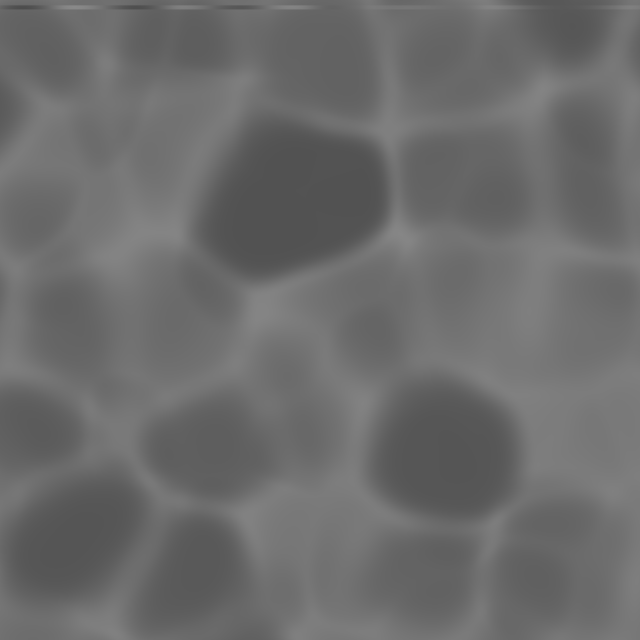
Reproduce this texture procedurally as a Shadertoy shader.

```glsl
const float COARSE_SCALE = 5.0;   // large cells across the canvas
const float FINE_SCALE = 8.0;     // faint small cells across the canvas
const float COARSE_BLEND = 4.2;   // higher gives sharper cell walls
const float FINE_BLEND = 3.6;
const float SIZE_SPREAD = 0.16;   // extra reach of dark cells
const float WALL_GRAY = 0.503;
const float COARSE_DEPTH = 0.185;
const float FINE_DEPTH = 0.07;
const float GLOW = 0.024;
const float WARP = 0.018;
const float LINE_HEIGHT = 0.9885; // thin streak near the top
const float LINE_HALF = 0.0032;
const float LINE_CONTRAST = 0.1;

vec3 hash3(vec2 p) {
    vec3 q = fract(vec3(p.xyx) * vec3(0.1031, 0.1030, 0.0973));
    q += dot(q, q.yxz + 33.33);
    return fract((q.xxy + q.yzz) * q.zyx);
}

// Soft cellular noise: 0 on walls and junctions, up to 1 inside dark cells
float softCells(vec2 p, float blend, float seed) {
    vec2 home = floor(p);
    float total = 0.0;
    float weights[25];
    float darkness[25];
    for (int i = 0; i < 25; i++) {
        vec2 cell = home + vec2(i % 5 - 2, i / 5 - 2);
        vec3 rnd = hash3(cell + seed);
        vec2 toSite = cell + 0.1 + 0.8 * rnd.xy - p;
        float reach = SIZE_SPREAD * rnd.z;
        weights[i] = exp(-blend * (dot(toSite, toSite) - reach));
        darkness[i] = mix(0.08, 1.0, pow(rnd.z, 1.3));
        total += weights[i];
    }
    float shade = 0.0;
    for (int i = 0; i < 25; i++) {
        shade += darkness[i] * smoothstep(0.3, 0.93, weights[i] / total);
    }
    return shade;
}

// Gentle layered sines for bending and uneven light
float waves(vec2 p) {
    return 0.5 * sin(p.x * 11.0 + 2.0 * sin(p.y * 7.0))
         + 0.5 * sin(p.y * 13.0 + 2.0 * sin(p.x * 9.0 + 1.3));
}

// Dashes along the streak, strongest on the left
float streak(float x) {
    float dashes = sin(x * 37.0 - 2.88);
    return mix(dashes, 0.25 + 0.2 * dashes, smoothstep(0.47, 0.55, x));
}

void mainImage(out vec4 fragColor, in vec2 fragCoord) {
    vec2 uv = fragCoord / iResolution.y;
    vec2 bent = uv + WARP * vec2(waves(uv + 3.1), waves(uv.yx + 7.7));

    // Deep blurred cells with faint blotches between them
    float coarse = softCells(bent * COARSE_SCALE, COARSE_BLEND, 17.0);
    float fine = softCells(bent * FINE_SCALE, FINE_BLEND, 53.0);
    float lightArea = 1.0 - clamp(coarse, 0.0, 1.0);
    float gray = WALL_GRAY - COARSE_DEPTH * coarse;
    gray -= FINE_DEPTH * fine * lightArea;
    gray += GLOW * waves(uv * 1.6 + 0.4) * lightArea;

    // Thin horizontal streak
    float edge = 1.0 / iResolution.y;
    float offset = abs(uv.y - LINE_HEIGHT);
    float line = 1.0 - smoothstep(LINE_HALF - edge, LINE_HALF + edge, offset);
    gray += line * LINE_CONTRAST * streak(uv.x);

    fragColor = vec4(vec3(gray), 1.0);
}
```
